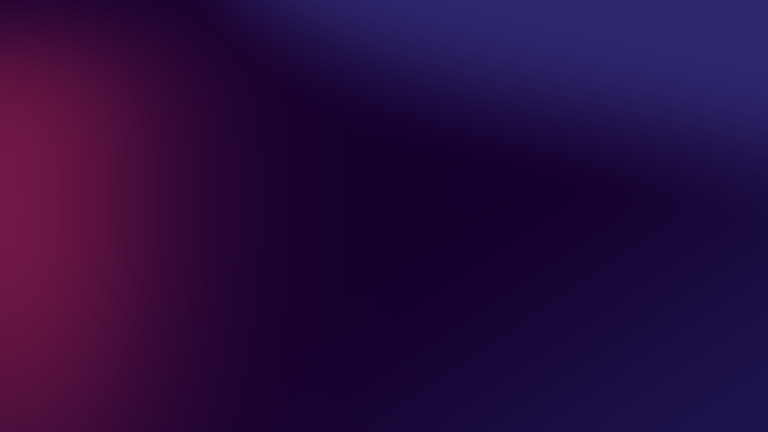
Write a Shadertoy shader that draws this background.

```glsl
// Soft dark violet gradient with a crimson glow at left and indigo light at right.

const vec3 VIOLET  = vec3(0.080, 0.000, 0.180);
const vec3 CRIMSON = vec3(0.440, 0.090, 0.270);
const vec3 INDIGO  = vec3(0.180, 0.152, 0.430);
const vec3 NAVY    = vec3(0.115, 0.075, 0.295);

// Glow on the left edge: sharp falloff above its centre, gentle below.
float edgeGlow(vec2 uv, float centreY) {
    float across = exp(-pow(uv.x / 0.228, 2.0));
    float dy = uv.y - centreY;
    float along = dy > 0.0 ? exp(-pow(dy / 0.45, 4.0))
                           : exp(-pow(dy / 0.70, 2.0));
    return across * along;
}

// Light hanging from the top; its lower border sinks towards the right.
float upperLight(vec2 uv, float softness) {
    float border = 0.35 * uv.x - 0.12 * exp((0.34 - uv.x) / 0.13);
    float depth = 1.0 - uv.y;
    return smoothstep(-softness, softness, border - depth);
}

// Diagonal ramp that brightens from the dark core to the lower right.
float cornerRamp(vec2 uv, vec2 core) {
    return smoothstep(0.0, 0.75, dot(uv - core, vec2(0.85, -0.70)));
}

void mainImage(out vec4 fragColor, in vec2 fragCoord) {
    vec2 uv = fragCoord / iResolution.xy;

    // Layer the lights over the dark base
    vec3 color = mix(VIOLET, NAVY, cornerRamp(uv, vec2(0.53, 0.45)));
    color = mix(color, INDIGO, upperLight(uv, 0.20));
    color = mix(color, CRIMSON, edgeGlow(uv, 0.50));

    fragColor = vec4(color, 1.0);
}
```
